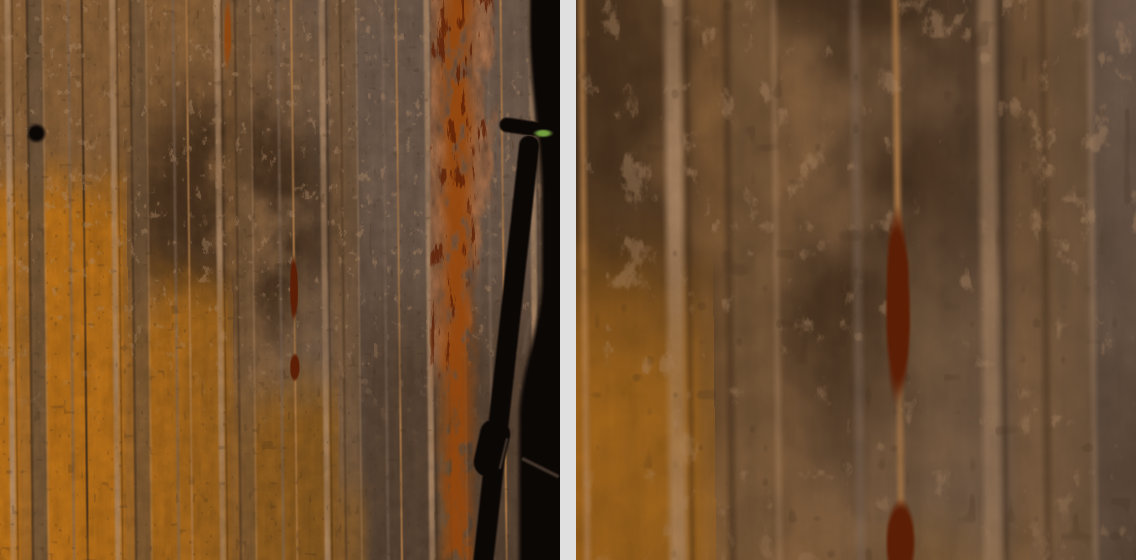
Left, the full canvas; right, a detail of the centre.
Write a Shadertoy shader that draws this texture.

```glsl
#define PITCH 0.187
#define FIRST_RIDGE 0.013
#define LEAN 0.011
#define GLOW_TOP 0.68
#define GLOW_STEP 0.18
#define GRAIN 0.16
#define SPECKS 0.22

const vec3 TAN = vec3(0.50, 0.35, 0.20);
const vec3 GREY = vec3(0.40, 0.325, 0.27);
const vec3 AMBER = vec3(0.67, 0.405, 0.085);
const vec3 OCHRE = vec3(0.50, 0.325, 0.11);
const vec3 UMBER = vec3(0.25, 0.17, 0.10);
const vec3 PALE = vec3(0.65, 0.51, 0.38);
const vec3 RUST = vec3(0.58, 0.27, 0.04);
const vec3 DEEP_RUST = vec3(0.36, 0.12, 0.02);
const vec3 BLACK = vec3(0.045, 0.026, 0.018);

float hash(vec2 p) {
    vec3 q = fract(p.xyx * 0.1031);
    q += dot(q, q.yzx + 33.33);
    return fract((q.x + q.y) * q.z);
}

float noise(vec2 p) {
    vec2 i = floor(p), f = fract(p);
    f = f * f * (3.0 - 2.0 * f);
    return mix(mix(hash(i), hash(i + vec2(1, 0)), f.x),
               mix(hash(i + vec2(0, 1)), hash(i + vec2(1, 1)), f.x), f.y);
}

float fbm(vec2 p) {
    float sum = 0.0, amp = 0.5;
    for (int i = 0; i < 5; i++) {
        sum += amp * noise(p);
        p = p * 2.03 + 17.0;
        amp *= 0.5;
    }
    return sum;
}

// Soft stripe of half width w around zero
float stripe(float d, float w, float soft) {
    return 1.0 - smoothstep(w - soft, w + soft, abs(d));
}

// Soft ellipse
float blob(vec2 p, vec2 c, vec2 r, float soft) {
    return 1.0 - smoothstep(1.0 - soft, 1.0 + soft, length((p - c) / r));
}

float segment(vec2 p, vec2 a, vec2 b) {
    vec2 d = b - a;
    return length(p - a - d * clamp(dot(p - a, d) / dot(d, d), 0.0, 1.0));
}

float rod(vec2 p, vec2 a, vec2 b, float r) {
    return 1.0 - smoothstep(r - 0.003, r + 0.003, segment(p, a, b));
}

// Backlit sheet: tan and grey above, amber rising in steps below
vec3 sheet(vec2 p, float u, float cloud) {
    vec3 col = mix(TAN, GREY, smoothstep(0.25, 0.7, p.x + 0.3 * (cloud - 0.5)));
    float stain = blob(p, vec2(0.41, 0.61), vec2(0.19, 0.23), 0.35 + 0.2 * cloud);
    stain *= smoothstep(0.25, 0.55, cloud);
    col = mix(col, UMBER, 0.9 * stain);
    col = mix(col, UMBER, 0.5 * smoothstep(0.6, 0.3, p.y) * smoothstep(0.6, 0.68, p.x));
    float bay = clamp(floor(u - 0.12), 0.0, 4.0);
    float level = GLOW_TOP - GLOW_STEP * bay + 0.16 * (cloud - 0.5);
    float glow = smoothstep(level + 0.07, level - 0.1, p.y) * smoothstep(0.67, 0.63, p.x);
    vec3 light = mix(AMBER, OCHRE, smoothstep(0.12, 0.6, p.x));
    return mix(col, light, glow);
}

// Ridge, rib and two fine lines in every pitch
vec3 ridges(vec3 col, vec2 p, float u) {
    float id = floor(u + 0.06), f = u - id;
    float wear = 0.55 + 0.45 * noise(vec2(id * 7.0, p.y * 9.0));
    float fade = 1.0 - 0.12 * clamp(id, 0.0, 4.0);
    col = mix(col, TAN, 0.45 * stripe(f - 0.13, 0.06, 0.03));
    float rib = f - 0.25 - 0.03 * (hash(vec2(id, 3.0)) - 0.5);
    vec3 ribColor = mix(vec3(0.39, 0.30, 0.21), TAN, 0.2 * id);
    col = mix(col, ribColor, 0.85 * fade * stripe(rib, 0.072, 0.018));
    col = mix(col, UMBER, 0.65 * fade * stripe(rib + 0.07, 0.012, 0.014));
    col = mix(col, PALE, 0.35 * stripe(rib - 0.08, 0.01, 0.012));
    col = mix(col, PALE, 0.9 * wear * stripe(f, 0.027, 0.018));
    col = mix(col, UMBER, 0.4 * stripe(f - 0.045, 0.008, 0.012));
    col = mix(col, GREY * 1.15, 0.55 * stripe(f - 0.58, 0.014, 0.015));
    vec3 fine = mix(UMBER, TAN * 1.3, step(0.5, id));
    return mix(col, fine, wear * stripe(f - 0.71, 0.01, 0.012));
}

// Peeling strip, runs of rust and isolated rust spots
vec3 corrosion(vec3 col, vec2 p) {
    float ragged = 0.07 * (fbm(p * vec2(30.0, 14.0)) - 0.5);
    float peel = smoothstep(0.765, 0.772, p.x) * smoothstep(0.885, 0.865, p.x + ragged + 0.06 * smoothstep(0.7, 0.3, p.y));
    peel *= smoothstep(0.24, 0.4, p.y + ragged);
    float flakes = fbm(p * vec2(75.0, 30.0));
    col = mix(col, vec3(0.54, 0.36, 0.24) * (0.65 + 0.7 * flakes), 0.9 * peel);
    float run = stripe(p.x - 0.815 + 0.3 * ragged, 0.024, 0.02) * smoothstep(0.34, 0.6, flakes + 0.12);
    col = mix(col, RUST, 0.9 * run);
    col = mix(col, DEEP_RUST, 0.8 * peel * smoothstep(0.58, 0.7, fbm(p * vec2(110.0, 22.0) + 5.0)));
    vec2 q = p + vec2(0.06 * ragged, 0.0);
    float spots = max(blob(q, vec2(0.524, 0.485), vec2(0.007, 0.052), 0.2),
                      blob(q, vec2(0.527, 0.344), vec2(0.008, 0.023), 0.2));
    col = mix(col, DEEP_RUST, spots);
    return mix(col, RUST, 0.85 * blob(q, vec2(0.406, 0.94), vec2(0.006, 0.055), 0.4));
}

// Dark post, leaning tube, collar and clip
vec3 hardware(vec3 col, vec2 p) {
    float edge = 0.945 + 0.022 * smoothstep(0.95, 0.65, p.y) - 0.04 * smoothstep(0.5, 0.25, p.y);
    float dark = smoothstep(edge - 0.007, edge + 0.007, p.x);
    dark = max(dark, rod(p, vec2(0.945, 0.74), vec2(0.86, -0.03), 0.018));
    dark = max(dark, rod(p, vec2(0.884, 0.225), vec2(0.873, 0.175), 0.027));
    dark = max(dark, rod(p, vec2(0.905, 0.777), vec2(0.99, 0.765), 0.013));
    dark = max(dark, blob(p, vec2(0.065, 0.762), vec2(0.015), 0.35));
    col = mix(col, BLACK, dark);
    float shine = rod(p, vec2(0.945, 0.43), vec2(0.935, 0.37), 0.003);
    shine = max(shine, rod(p, vec2(0.935, 0.18), vec2(0.995, 0.15), 0.003));
    shine = max(shine, rod(p, vec2(0.905, 0.215), vec2(0.893, 0.165), 0.002));
    col = mix(col, GREY, 0.6 * shine);
    return mix(col, vec3(0.45, 0.62, 0.25), blob(p, vec2(0.97, 0.762), vec2(0.014, 0.006), 0.5));
}

void mainImage(out vec4 fragColor, in vec2 fragCoord) {
    vec2 p = fragCoord / iResolution.xy;
    float u = (p.x - FIRST_RIDGE - LEAN * (1.0 - p.y)) / PITCH;
    float cloud = fbm(p * vec2(9.0, 7.0) + 2.0);
    vec3 col = ridges(sheet(p, u, cloud), p, u);
    // Dirt, vertical grain and pale scuffs
    col *= 1.0 + GRAIN * (fbm(p * vec2(90.0, 12.0)) + fbm(p * 60.0) - 1.0);
    float scuff = smoothstep(0.62, 0.78, fbm(p * vec2(85.0, 60.0) + 9.0));
    col = mix(col, PALE, SPECKS * 2.0 * scuff * smoothstep(0.15, 0.5, p.y));
    float dirt = smoothstep(0.82, 0.95, noise(p * vec2(130.0, 95.0)));
    col = mix(col, UMBER, SPECKS * dirt);
    col = hardware(corrosion(col, p), p);
    fragColor = vec4(col, 1.0);
}
```
